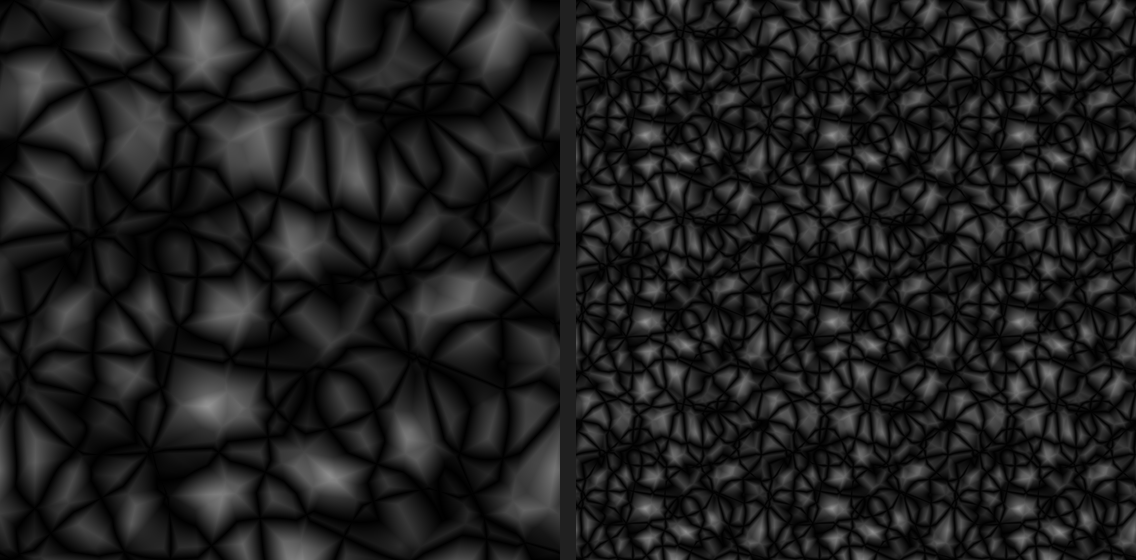
Left: one tile. Right: repeated 3 by 3.
This texture is drawn by a Shadertoy shader. Its source:

```glsl
// Tiling dark creased relief: long grey faceted ridges parted by thin black valleys.

const float CELLS = 6.0;        // scattered points per side, whole so it wraps
const float BRIGHTNESS = 0.58;
const float SEED = 17.0;

// Sine-free hash of a cell to a point inside the unit square
vec2 hash22(vec2 cell) {
    vec3 p = fract(cell.xyx * vec3(0.1031, 0.1030, 0.0973));
    p += dot(p, p.yzx + 33.33);
    return fract((p.xx + p.yz) * p.zy);
}

// Insert a distance into an ascending list of the four smallest
vec4 insertSorted(vec4 nearest, float d) {
    vec4 shifted = vec4(0.0, nearest.xyz);
    return min(nearest, max(shifted, vec4(d)));
}

// Distances to the four nearest scattered points on a wrapping grid
vec4 nearestFour(vec2 p, float period, float seed) {
    vec2 base = floor(p);
    vec4 nearest = vec4(1e3);
    for (int y = -2; y <= 2; y++) {
        for (int x = -2; x <= 2; x++) {
            vec2 cell = base + vec2(x, y);
            vec2 point = cell + hash22(mod(cell, period) + seed);
            nearest = insertSorted(nearest, distance(p, point));
        }
    }
    return nearest;
}

// Imbalance of the inner and outer distance gaps: zero along the valleys
float creasedRelief(vec4 nearest) {
    float innerGap = nearest.y - nearest.x;
    float outerGap = nearest.w - nearest.z;
    return abs(outerGap - innerGap);
}

void mainImage(out vec4 fragColor, in vec2 fragCoord) {
    vec2 uv = fragCoord / iResolution.xy;
    vec4 nearest = nearestFour(uv * CELLS, CELLS, SEED);
    float grey = BRIGHTNESS * creasedRelief(nearest);
    fragColor = vec4(vec3(clamp(grey, 0.0, 1.0)), 1.0);
}
```
